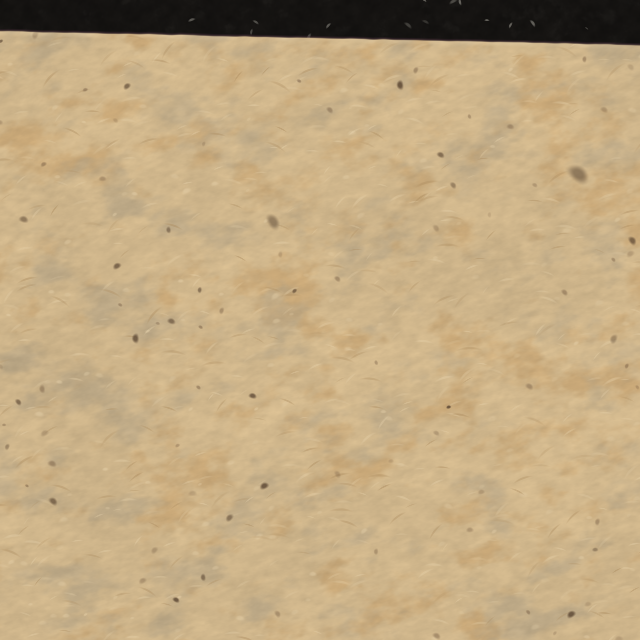
Write a Shadertoy shader that draws this texture.

```glsl
const vec3 PAPER = vec3(0.815, 0.715, 0.548);
const vec3 OCHRE = vec3(0.755, 0.615, 0.42);
const vec3 GREY = vec3(0.70, 0.635, 0.52);
const vec3 CREAM = vec3(0.91, 0.83, 0.68);
const vec3 SPECK = vec3(0.33, 0.25, 0.18);
const vec3 BLACK = vec3(0.08, 0.073, 0.066);
const vec3 DUST = vec3(0.50, 0.49, 0.46);
const vec3 EDGE_SHADE = vec3(0.25, 0.16, 0.20);

float hash(vec2 p) {
    return fract(sin(dot(p, vec2(127.1, 311.7))) * 43758.55);
}

vec2 hash2(vec2 p) {
    return vec2(hash(p), hash(p + 37.3));
}

float noise(vec2 p) {
    vec2 i = floor(p), f = fract(p);
    f = f * f * (3.0 - 2.0 * f);
    return mix(mix(hash(i), hash(i + vec2(1, 0)), f.x),
               mix(hash(i + vec2(0, 1)), hash(i + vec2(1, 1)), f.x), f.y);
}

vec2 rotate(vec2 p, float a) {
    float c = cos(a), s = sin(a);
    return vec2(c * p.x + s * p.y, c * p.y - s * p.x);
}

// Fractal noise centred on zero
float fbm(vec2 p) {
    float sum = 0.0, amp = 0.5;
    for (int i = 0; i < 4; i++) {
        sum += amp * (noise(p) - 0.5);
        p = rotate(p, 0.4) * 2.03 + 17.7;
        amp *= 0.55;
    }
    return sum;
}

// Soft elongated marks, one possible mark per grid cell
float marks(vec2 p, float grid, float density, vec2 size, float angle, float spread, float seed) {
    vec2 home = floor(p * grid);
    float mask = 0.0;
    for (int y = -1; y <= 1; y++)
    for (int x = -1; x <= 1; x++) {
        vec2 cell = home + vec2(x, y);
        vec2 key = cell + seed;
        if (hash(key + 5.1) > density) continue;
        vec2 d = p - (cell + hash2(key)) / grid;
        d = rotate(d, angle + spread * (hash(key + 9.7) - 0.5));
        d.y += 0.12 * d.x * d.x / size.x;
        float scale = mix(0.6, 1.3, hash(key + 13.9));
        float r = length(d / (size * scale));
        mask = max(mask, (1.0 - smoothstep(0.35, 1.25, r)) * mix(0.4, 1.0, hash(key + 21.3)));
    }
    return mask;
}

vec3 paperColor(vec2 p) {
    // Cloudy stains and fine pulp, drawn out along a slight upward slope
    vec2 grain = rotate(p, 0.22);
    float cloud = fbm(p * vec2(7.0, 9.0) + 3.0);
    float stain = fbm(grain * vec2(19.0, 30.0) + 41.0);
    float greying = fbm(grain * vec2(15.0, 26.0) + 83.0);
    float pulp = fbm(grain * vec2(48.0, 95.0) + 11.0);
    float fuzz = noise(grain * vec2(105.0, 210.0)) - 0.5;

    vec3 col = PAPER;
    col = mix(col, OCHRE, 0.65 * smoothstep(0.0, 0.36, stain + 0.4 * cloud));
    col = mix(col, GREY, 0.6 * smoothstep(0.02, 0.34, greying - 0.3 * cloud));
    col *= 1.0 + 0.07 * cloud + 0.11 * pulp + 0.028 * fuzz;

    // Pale and brown fibres
    float pale = marks(p, 30.0, 0.42, vec2(0.012, 0.0019), 0.3, 1.3, 2.0);
    float brown = marks(p, 24.0, 0.32, vec2(0.014, 0.0018), 0.2, 1.5, 61.0);
    float flecks = marks(p, 34.0, 0.12, vec2(0.006, 0.0035), 0.2, 1.0, 149.0);
    col = mix(col, CREAM, 0.36 * pale + 0.42 * flecks);
    col = mix(col, OCHRE * 0.9, 0.45 * brown);

    // Faint dots, dark specks and a few larger crumbs
    float dots = marks(p, 26.0, 0.09, vec2(0.0055, 0.0038), 0.5, 3.0, 97.0);
    float specks = marks(p, 13.0, 0.13, vec2(0.006, 0.0042), 0.4, 3.0, 211.0);
    float crumbs = marks(p, 4.0, 0.09, vec2(0.014, 0.009), -0.6, 0.8, 307.0);
    col = mix(col, SPECK * 1.25, 0.45 * dots);
    col = mix(col, SPECK, 0.85 * specks);
    return mix(col, SPECK * 0.9, 0.9 * crumbs);
}

vec3 backdropColor(vec2 p) {
    vec3 col = BLACK * (1.0 + 0.45 * fbm(p * 70.0));
    float dust = marks(p, 38.0, 0.17, vec2(0.0055, 0.0022), 0.5, 3.0, 401.0);
    float haze = smoothstep(0.1, 0.4, fbm(p * 45.0 + 29.0));
    return mix(col, DUST, 0.75 * dust + 0.06 * haze);
}

void mainImage(out vec4 fragColor, in vec2 fragCoord) {
    vec2 p = fragCoord / iResolution.y;

    // Signed height above the sloping upper border of the sheet
    float border = 0.952 - 0.022 * p.x + 0.0012 * (noise(vec2(p.x * 60.0, 4.0)) - 0.5);
    float height = p.y - border;
    float backdrop = smoothstep(-0.0018, 0.0018, height);

    // Worn pale rim and a thin shaded edge
    float rim = smoothstep(-0.009, -0.002, height) * noise(vec2(p.x * 45.0, 8.0));
    vec3 sheet = mix(paperColor(p), CREAM, 0.4 * rim);
    vec3 col = mix(sheet, backdropColor(p), backdrop);
    float shade = 1.0 - smoothstep(0.0, 0.003, abs(height - 0.001));
    fragColor = vec4(mix(col, EDGE_SHADE, 0.5 * shade), 1.0);
}
```
